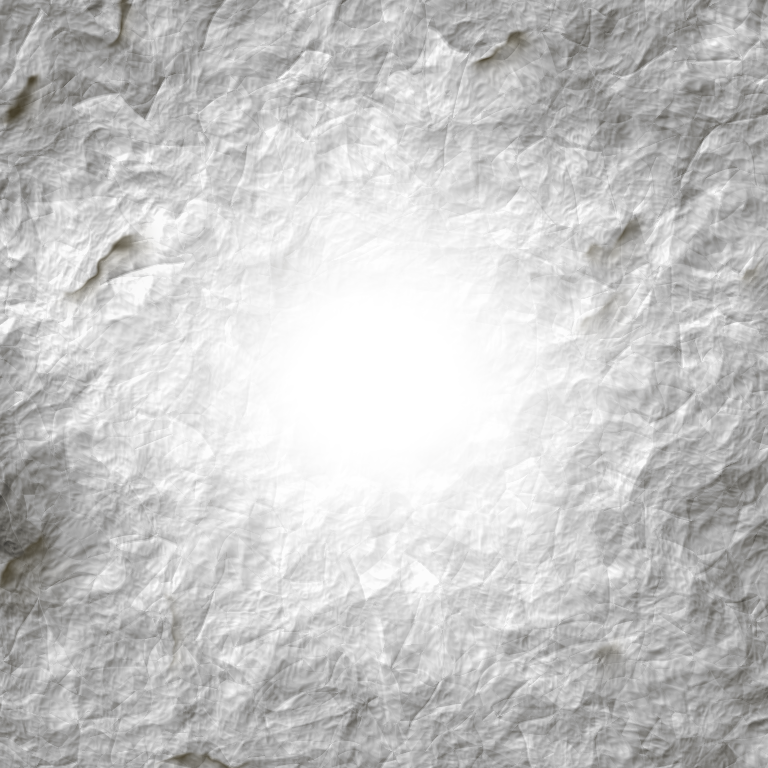
Reproduce this texture procedurally as a three.js fragment shader.

```glsl
varying vec2 vUv;

vec2 hash2(vec2 p) {
  vec3 q = fract(p.xyx * vec3(0.1031, 0.1030, 0.0973));
  q += dot(q, q.yzx + 33.33);
  return fract((q.xx + q.yz) * q.zy);
}

float gradientNoise(vec2 p) {
  vec2 i = floor(p), f = fract(p), e = vec2(1.0, 0.0);
  vec2 u = f * f * f * (f * (f * 6.0 - 15.0) + 10.0);
  float a = dot(hash2(i) * 2.0 - 1.0, f);
  float b = dot(hash2(i + e) * 2.0 - 1.0, f - e);
  float c = dot(hash2(i + e.yx) * 2.0 - 1.0, f - e.yx);
  float d = dot(hash2(i + 1.0) * 2.0 - 1.0, f - 1.0);
  return mix(mix(a, b, u.x), mix(c, d, u.x), u.y);
}

vec2 warp(vec2 p, float scale, float amount) {
  vec2 q = p * scale;
  return p + amount * vec2(gradientNoise(q + 7.3), gradientNoise(q + 41.7));
}

// Creased height: sharp ridges at several sizes
float ridges(vec2 p) {
  float height = 0.0, size = 1.0;
  for (int i = 0; i < 5; i++) {
    height -= size * abs(gradientNoise(p / size));
    p = mat2(0.8, 0.6, -0.6, 0.8) * p + 5.7;
    size *= 0.53;
  }
  return height;
}

// Tilted Voronoi facets, with a lit and a shaded side along each fold
float facets(vec2 p, vec2 light, float foldWidth, float foldGain) {
  vec2 base = floor(p), f = fract(p);
  vec2 nearest = vec2(9.0), home = vec2(0.0), normal = vec2(0.0);
  for (int k = 0; k < 9; k++) {
    vec2 cell = vec2(mod(float(k), 3.0), floor(float(k) / 3.0)) - 1.0;
    vec2 site = cell + hash2(base + cell) - f;
    if (dot(site, site) < dot(nearest, nearest)) { nearest = site; home = cell; }
  }
  float edge = 9.0, strength = 0.0;
  for (int k = 0; k < 25; k++) {
    if (k == 12) continue;
    vec2 cell = home + vec2(mod(float(k), 5.0), floor(float(k) / 5.0)) - 2.0;
    vec2 site = cell + hash2(base + cell) - f;
    vec2 n = normalize(site - nearest);
    float d = dot(0.5 * (nearest + site), n);
    if (d < edge) {
      edge = d;
      normal = n;
      strength = hash2(2.0 * base + home + cell + 19.0).x;
    }
  }
  float tilt = dot(hash2(base + home + 57.0) * 2.0 - 1.0, light);
  float bend = 0.9 * dot(nearest, light);
  float fold = dot(normal, light) * exp(-edge / foldWidth);
  return smoothstep(0.0, 0.03, edge) * (tilt + bend + foldGain * strength * fold);
}

// Tapered shadow, sharp on its upper side and fading below
float crease(vec2 p, vec2 a, vec2 b, float width) {
  vec2 along = b - a, q = p - a;
  float t = dot(q, along) / dot(along, along);
  float d = (along.y * q.x - along.x * q.y) / (length(along) * width);
  float ends = smoothstep(-0.1, 0.25, t) * smoothstep(1.1, 0.75, t);
  return ends * (d > 0.0 ? exp(-d) : exp(-12.0 * d * d));
}

float blob(vec2 p, vec2 center, vec2 radius) {
  vec2 q = (p - center) / radius;
  return exp(-dot(q, q));
}

void main() {
  vec2 uv = vUv, light = normalize(vec2(-0.6, 0.8));
  vec2 bent = warp(warp(uv, 5.0, 0.06), 19.0, 0.016);
  float radius = length(uv - vec2(0.495, 0.505));

  // Broad light and shade
  float tone = 0.79 - 0.20 * smoothstep(0.3, 0.72, radius);
  tone += 0.07 * blob(uv, vec2(0.10, 0.58), vec2(0.18, 0.2));
  tone += 0.05 * blob(uv, vec2(0.12, 0.10), vec2(0.15, 0.12));
  tone -= 0.09 * blob(uv, vec2(0.77, 0.85), vec2(0.13, 0.12));
  tone -= 0.07 * blob(uv, vec2(0.95, 0.30), vec2(0.12, 0.15));
  tone -= 0.17 * blob(uv, vec2(0.02, 0.32), vec2(0.08, 0.13));

  // Crumpled relief from planes to small wrinkles
  vec2 crumple = warp(uv, 9.0, 0.03) * 9.0;
  float slope = (ridges(crumple) - ridges(crumple + light * 0.035)) / 0.035;
  float relief = 0.045 * facets(bent * 8.0 + 3.0, light, 0.06, 4.0);
  relief += 0.055 * facets(bent * vec2(19.0, 15.0) + 9.0, light, 0.10, 3.5);
  relief += 0.035 * facets(bent * vec2(33.0, 41.0), light, 0.15, 3.0);
  relief += 0.065 * slope + 0.03 * gradientNoise(uv * 170.0);

  // Deep stained folds
  vec2 q = warp(warp(uv, 15.0, 0.03), 48.0, 0.012);
  float folds = crease(q, vec2(0.07, 0.60), vec2(0.18, 0.70), 0.011);
  folds += crease(q, vec2(0.61, 0.91), vec2(0.69, 0.96), 0.012);
  folds += crease(q, vec2(0.00, 0.85), vec2(0.05, 0.91), 0.018);
  folds += crease(q, vec2(0.135, 0.94), vec2(0.16, 1.0), 0.012);
  folds += crease(q, vec2(0.00, 0.22), vec2(0.06, 0.31), 0.018);
  folds += 0.7 * crease(q, vec2(0.76, 0.67), vec2(0.83, 0.71), 0.014);
  folds += 0.4 * crease(q, vec2(0.74, 0.57), vec2(0.81, 0.62), 0.016);
  folds += 0.7 * crease(q, vec2(0.95, 0.64), vec2(1.0, 0.66), 0.010);
  folds += 0.5 * crease(q, vec2(0.76, 0.14), vec2(0.81, 0.17), 0.014);
  folds += crease(q, vec2(0.21, 0.005), vec2(0.32, 0.01), 0.010);
  folds += 0.4 * crease(q, vec2(0.215, 0.11), vec2(0.22, 0.23), 0.012);
  folds *= 0.65 + 0.9 * gradientNoise(uv * 45.0);

  float shade = clamp(tone + relief, 0.2, 0.98);
  vec3 paper = shade * mix(vec3(1.0, 0.98, 0.93), vec3(1.0), smoothstep(0.35, 0.65, shade));
  paper = mix(paper, vec3(0.22, 0.19, 0.11), clamp(folds, 0.0, 0.85));

  // Central glow
  float glow = 1.0 - smoothstep(0.08, 0.42, radius + 0.04 * gradientNoise(uv * 5.0 + 3.0));
  gl_FragColor = vec4(mix(paper, vec3(1.0), glow), 1.0);
}
```
